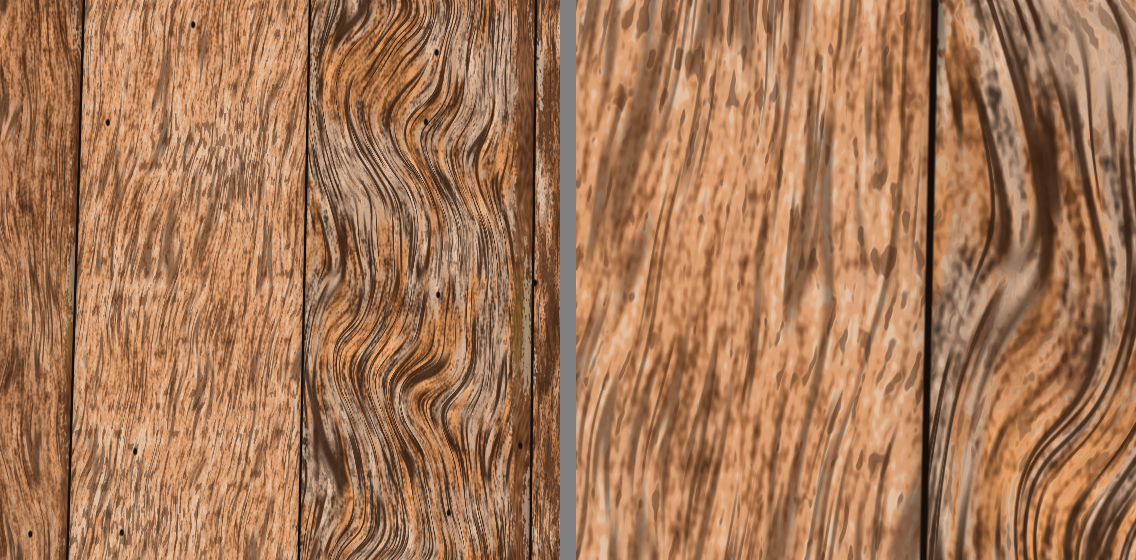
Left: the whole. Right: its middle third, enlarged.
Give the GLSL for this texture, as a three.js fragment shader.

```glsl
varying vec2 vUv;

const vec3 DARK = vec3(0.33, 0.19, 0.11);
const vec3 BROWN = vec3(0.53, 0.33, 0.20);
const vec3 TAN = vec3(0.72, 0.48, 0.31);
const vec3 PALE = vec3(0.87, 0.63, 0.45);
const vec3 CREAM = vec3(0.89, 0.75, 0.63);
const vec3 AMBER = vec3(0.86, 0.56, 0.30);
const vec3 MOSS = vec3(0.46, 0.36, 0.13);
const vec3 PAINT = vec3(0.86, 0.80, 0.73);
const vec3 GAP = vec3(0.09, 0.05, 0.03);
const vec3 SILVER_TINT = vec3(1.17, 1.01, 0.88);

const float PI = 3.14159265;
const float FIRST_SEAM = 0.12;
const float PLANK_WIDTH = 0.4135;
const float GAP_HALF = 0.0021;
const float HOLE_GRID = 7.0;
const float WAVE_PERIOD = 0.46;

// One component per plank, left to right
const vec4 TONE = vec4(0.51, 0.71, 0.62, 0.56);
const vec4 CONTRAST = vec4(0.9, 0.85, 1.35, 1.1);
const vec4 SLANT = vec4(-0.03, 0.16, 0.0, 0.02);
const vec4 WAVE = vec4(0.010, 0.004, 0.044, 0.0);
const vec4 WARP = vec4(0.035, 0.035, 0.045, 0.02);
const vec4 CRACKS = vec4(0.6, 0.5, 0.85, 0.6);
const vec4 WEATHER = vec4(0.12, 0.12, 0.75, 0.2);
const vec4 FLECKS = vec4(0.3, 0.55, 0.4, 0.5);
const vec4 STAIN = vec4(0.2, 0.0, 0.2, 0.85);
const vec4 STRIP = vec4(0.035, 0.0, 0.085, 0.0);
const vec4 CHIPS = vec4(0.4, 0.0, 0.5, 0.7);

float hash(vec2 c) {
  return fract(sin(dot(c, vec2(127.1, 311.7))) * 43758.5);
}

float corner(vec2 cell, vec2 f, vec2 o) {
  float a = 2.0 * PI * hash(cell + o);
  return dot(vec2(cos(a), sin(a)), f - o);
}

// Gradient noise, roughly -0.7 to 0.7
float noise(vec2 p) {
  vec2 c = floor(p), f = fract(p), e = vec2(1.0, 0.0);
  vec2 s = f * f * f * (f * (f * 6.0 - 15.0) + 10.0);
  return mix(mix(corner(c, f, e.yy), corner(c, f, e.xy), s.x),
             mix(corner(c, f, e.yx), corner(c, f, e.xx), s.x), s.y);
}

float seam(float i, float y) {
  return FIRST_SEAM + PLANK_WIDTH * i + (0.03 - 0.01 * i) * y;
}

vec3 woodRamp(float t) {
  vec3 c = mix(DARK, BROWN, smoothstep(0.0, 0.28, t));
  c = mix(c, TAN, smoothstep(0.25, 0.5, t));
  c = mix(c, PALE, smoothstep(0.45, 0.7, t));
  return mix(c, CREAM, smoothstep(0.74, 1.0, t));
}

void main() {
  vec2 p = vUv;

  // Plank under this point and the distance to its nearest gap
  float plank = 0.0, gapDist = 1.0;
  for (int i = 0; i < 3; i++) {
    float d = p.x - seam(float(i), p.y);
    plank += step(0.0, d);
    gapDist = min(gapDist, abs(d));
  }
  vec4 pick = vec4(equal(vec4(plank), vec4(0.0, 1.0, 2.0, 3.0)));
  float left = seam(plank - 1.0, p.y);
  float u = (p.x - left) / (seam(plank, p.y) - left);

  // Bent grain coordinates
  float phase = 2.0 * PI * (p.y - 0.53) / WAVE_PERIOD + 2.0 * (u - 0.4);
  float bend = dot(WAVE, pick) * sin(PI * u) * cos(phase + 1.8 * noise(p * 4.0));
  bend += dot(SLANT, pick) * p.y;
  bend += dot(WARP, pick) * noise(p * vec2(5.0, 3.0) + plank * 7.3);
  bend += 0.008 * noise(p * vec2(16.0, 9.0));
  vec2 g = vec2(p.x - bend + plank * 3.7, p.y);

  // Layered grain tone
  float fine = noise(g * vec2(260.0, 50.0));
  float grit = noise(p * vec2(270.0, 150.0) + 5.0);
  float broad = noise(p * 6.0 + plank * 5.1);
  float grain = 0.28 * noise(g * vec2(45.0, 4.0)) + 0.45 * noise(g * vec2(125.0, 12.0))
              + 0.5 * fine + 0.35 * grit + 0.3 * broad;
  vec3 col = woodRamp(dot(TONE, pick) + dot(CONTRAST, pick) * grain);

  // Silvered and amber streaks
  float weather = dot(WEATHER, pick);
  float streak = 0.6 * noise(g * vec2(34.0, 4.0) + 4.0) + 0.7 * noise(g * vec2(95.0, 9.0))
               + 0.5 * broad;
  float lum = dot(col, vec3(0.3, 0.59, 0.11));
  col = mix(col, lum * SILVER_TINT, weather * smoothstep(-0.15, 0.2, streak));
  col = mix(col, AMBER * (0.6 + 0.7 * lum), 0.6 * weather * smoothstep(0.1, 0.3, -streak));

  // Stains and short flecks
  float stain = smoothstep(-0.2, 0.2, noise(p * vec2(40.0, 7.0)) + 0.7 * fine + 0.4 * grit);
  col = mix(col, DARK, dot(STAIN, pick) * stain * smoothstep(0.01, 0.035, u));
  float fleck = noise(g * vec2(190.0, 42.0) + 9.0) + 0.4 * broad + 0.3 * grit;
  col = mix(col, DARK, dot(FLECKS, pick) * smoothstep(0.2, 0.42, fleck));

  // Cracks along the grain
  float crack = 0.0;
  for (int i = 0; i < 3; i++) {
    float f = 40.0 + 32.0 * float(i);
    float ridge = abs(noise(g * vec2(f, 3.0) + float(i) * 13.0));
    float gate = smoothstep(-0.02, 0.2, noise(g * vec2(f * 0.6, 8.0) + 31.0));
    crack = max(crack, gate * (1.0 - smoothstep(0.03, 0.13, ridge)));
  }
  col = mix(col, DARK * 0.65, dot(CRACKS, pick) * crack);

  // Worn edge strip and paint chips
  float width = dot(STRIP, pick);
  float inset = 1.0 - u + 0.025 * noise(p * vec2(30.0, 22.0)) + 0.02 * grit;
  float strip = step(0.001, width) * (1.0 - smoothstep(width - 0.012, width + 0.012, inset));
  vec3 worn = mix(DARK, BROWN, 0.55 + fine + 0.6 * broad);
  worn = mix(worn, MOSS, 0.5 * smoothstep(0.28, 0.38, p.y) * (1.0 - smoothstep(0.46, 0.55, p.y)));
  col = mix(col, worn, 0.85 * strip);
  float chip = smoothstep(0.2, 0.36, noise(p * vec2(42.0, 7.0) + 17.0) + 0.4 * fine + 0.3 * grit);
  col = mix(col, PAINT, dot(CHIPS, pick) * chip * (1.0 - smoothstep(0.01, 0.03, gapDist)));

  // Scattered nail holes
  vec2 cell = floor(p * HOLE_GRID);
  vec2 center = cell + 0.3 + 0.4 * vec2(hash(cell + 3.0), hash(cell + 8.0));
  float hole = length((p * HOLE_GRID - center) * vec2(1.0, 0.6));
  col = mix(col, GAP, step(0.76, hash(cell + 21.0)) * (1.0 - smoothstep(0.014, 0.036, hole)));

  // Gaps between planks with a soft shadow
  col *= 1.0 - 0.3 * exp(-gapDist * 200.0);
  col = mix(GAP, col, smoothstep(GAP_HALF - 0.001, GAP_HALF + 0.001, gapDist));
  gl_FragColor = vec4(col, 1.0);
}
```
